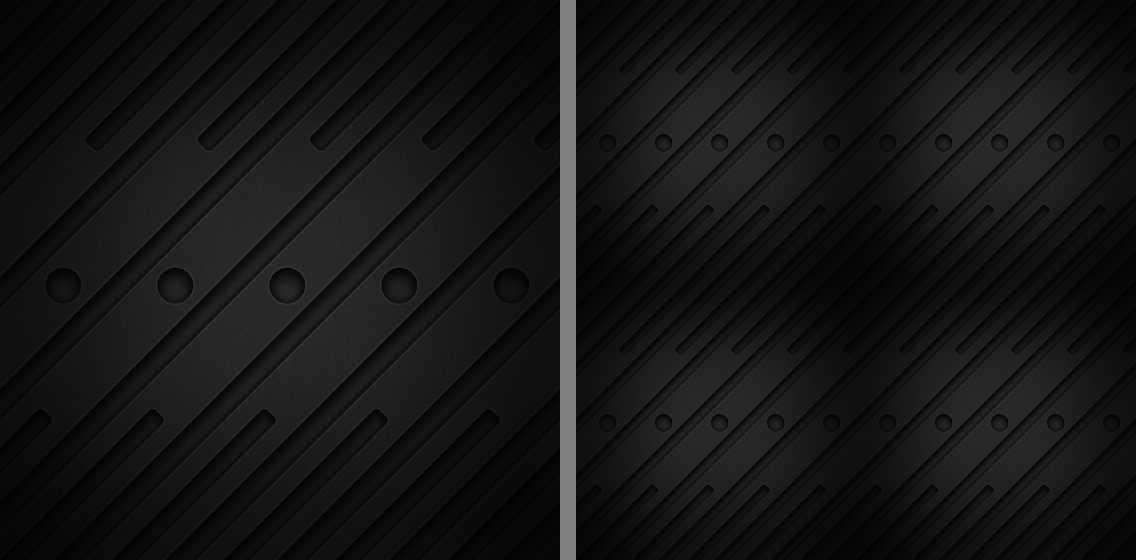
Left, the tile; right, the same tile 2 across and 2 down.
Reproduce this pattern procedurally as a WebGL 1 fragment shader.

```glsl
precision highp float;

uniform vec2 u_resolution;

const float PI = 3.14159265;
const float REPEATS = 5.0;
const float GRAIN_CELLS = 256.0;
const vec2 HOLE_CENTER = vec2(0.513, 0.49);
const float HOLE_RADIUS = 0.0325;
const float GROOVE_HALF_WIDTH = 0.0205;
const vec2 SLOT_HALF_SIZE = vec2(0.0175, 0.37);
const float SLOT_CORNER = 0.009;

// Signed offset from the nearest of count evenly spaced centers.
float nearestOffset(float x, float count) {
  return (fract(x * count + 0.5) - 0.5) / count;
}

float roundedBox(vec2 p, vec2 halfSize, float radius) {
  vec2 q = abs(p) - halfSize + radius;
  return length(max(q, 0.0)) + min(max(q.x, q.y), 0.0) - radius;
}

float hash(vec2 cell) {
  vec3 p = fract(vec3(cell.xyx) * 0.1031);
  p += dot(p, p.yzx + 33.33);
  return fract((p.x + p.y) * p.z);
}

// Value noise whose lattice wraps after period cells.
float wrappedNoise(vec2 p, float period) {
  vec2 i = floor(p);
  vec2 f = smoothstep(0.0, 1.0, fract(p));
  vec2 a = mod(i, period);
  vec2 b = mod(i + 1.0, period);
  return mix(mix(hash(a), hash(vec2(b.x, a.y)), f.x),
             mix(hash(vec2(a.x, b.y)), hash(b), f.x), f.y);
}

// Distance to all cutouts, negative inside them.
float cutoutDistance(vec2 uv) {
  float diagonal = uv.x - uv.y - (HOLE_CENTER.x - HOLE_CENTER.y);
  float diagonalScale = sqrt(0.5);

  // Continuous grooves run midway between the rows of holes and slots.
  float grooveOffset = nearestOffset(diagonal + 0.5 / REPEATS, REPEATS);
  float groove = abs(grooveOffset) * diagonalScale - GROOVE_HALF_WIDTH;

  // Slots are centered on the top and bottom edges.
  float across = nearestOffset(diagonal, REPEATS) * diagonalScale;
  float along = nearestOffset(uv.y, 1.0) / diagonalScale + across;
  float slot = roundedBox(vec2(across, along), SLOT_HALF_SIZE, SLOT_CORNER);

  vec2 fromHole = vec2(nearestOffset(uv.x - HOLE_CENTER.x, REPEATS),
                       nearestOffset(uv.y - HOLE_CENTER.y, 1.0));
  float hole = length(fromHole) - HOLE_RADIUS;

  return min(groove, min(slot, hole));
}

// Soft central light that meets itself smoothly at the edges.
float centralLight(vec2 uv) {
  vec2 falloff = abs(sin(PI * (uv - 0.5)));
  vec2 light = 1.0 - 0.58 * falloff * falloff * falloff;
  return light.x * light.y;
}

// Floor brightness, shaded by the overhanging upper rim.
float recessShade(vec2 uv) {
  float shadowDepth = -cutoutDistance(uv + vec2(0.0, 0.009));
  float rimDepth = -cutoutDistance(uv);
  float shadow = smoothstep(-0.006, 0.027, shadowDepth);
  float contact = smoothstep(-0.004, 0.012, rimDepth);
  return mix(0.28, 0.98, shadow) * mix(0.7, 1.0, contact);
}

void main() {
  vec2 uv = gl_FragCoord.xy / u_resolution;
  float pixel = 1.0 / min(u_resolution.x, u_resolution.y);
  float dist = cutoutDistance(uv);

  float inside = 1.0 - smoothstep(-0.7 * pixel, 0.7 * pixel, dist);
  float surface = mix(1.0, recessShade(uv), inside);

  // Fine bevel highlight along each cut edge.
  float rim = 1.0 - smoothstep(0.0, 0.0007 + pixel, abs(dist - 0.0006));
  surface += 0.5 * rim;

  float grain = wrappedNoise(uv * GRAIN_CELLS, GRAIN_CELLS) - 0.5;
  surface *= 1.0 + 0.09 * grain;

  float gray = 0.158 * centralLight(uv) * surface;
  gl_FragColor = vec4(vec3(gray), 1.0);
}
```
